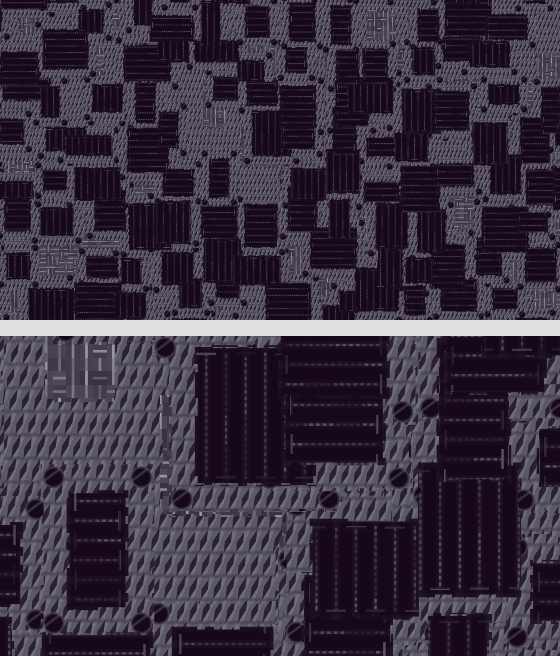
Top: the whole. Bottom: its middle third, enlarged.
A WebGL 1 fragment shader for this pattern:

```glsl
precision highp float;
// Dense machine-like surface: dark ribbed panels scattered over grey coiled mesh.
// Three passes over a jittered grid stack circuit patches, coil frames with
// round bolts, and finally the dark panels with stitched serpentine grooves.
uniform vec2 u_resolution;

const vec3 INK = vec3(0.085, 0.028, 0.105);
const vec3 PLUM = vec3(0.15, 0.10, 0.18);
const vec3 SLATE = vec3(0.24, 0.21, 0.28);
const vec3 GREY = vec3(0.36, 0.345, 0.405);
const vec3 PALE = vec3(0.43, 0.43, 0.48);
const vec3 GLINT = vec3(0.62, 0.62, 0.67);

const float CELL = 0.125;             // grid pitch, in canvas heights
const float PANEL_MIN = 0.030;        // half sizes of panels
const float PANEL_MAX = 0.076;
const float PANEL_CHANCE = 0.84;
const float PATCH_CHANCE = 0.60;
const float FRAME = 0.027;            // width of the coil border
const float BOLT = 0.0112;            // bolt radius
const float RIB = 0.0205;             // spacing of panel grooves
const float RIB_WIDTH = 0.0013;
const float TRACE = 0.0140;           // spacing of circuit traces
const vec2 COIL = vec2(0.0128, 0.0245);

float soft;                           // half a pixel, in canvas heights

float hash(vec2 p) {
  vec3 q = fract(vec3(p.xyx) * 0.1031);
  q += dot(q, q.yzx + 33.33);
  return fract((q.x + q.y) * q.z);
}

// Coverage of the region where distance d is negative
float cover(float d) {
  return 1.0 - smoothstep(-soft, soft, d);
}

float box(vec2 p, vec2 halfSize) {
  vec2 d = abs(p) - halfSize;
  return max(d.x, d.y);
}

// Rows of slanted loops separated by tapered dark slits
vec3 coilColor(vec2 p, float seed) {
  float row = floor(p.y / COIL.y);
  float v = fract(p.y / COIL.y) - 0.5;
  float u = p.x / COIL.x - 0.75 * v + hash(vec2(row + 50.0, seed));
  float wobble = hash(vec2(floor(u) + 90.0, row + seed));
  float slit = abs(fract(u) - 0.5) * COIL.x;
  float taper = 1.0 - (1.7 + 0.7 * wobble) * abs(v + 0.12 * (wobble - 0.5));
  vec3 color = mix(GREY, PALE, smoothstep(0.3, 0.9, fract(u + 0.1)));
  color = mix(color, SLATE, 0.55 * smoothstep(0.36, 0.5, abs(v)));
  return mix(color, PLUM, 0.92 * cover(slit - 0.0033 * taper));
}

// Short bright traces turning at random on a mid grey ground
vec3 circuitColor(vec2 p, float seed) {
  vec2 id = floor(p / TRACE);
  vec2 f = abs(fract(p / TRACE) - 0.5) * TRACE;
  float turn = hash(id + 40.0 + seed);
  float flow = step(0.4, fract(seed * 0.37));
  float line = mix(f.y, f.x, abs(flow - step(0.75, turn)));
  float glow = 0.3 + 0.7 * hash(id + 70.0 + seed);
  vec3 color = mix(PLUM, GREY, 0.35 + 0.4 * hash(id.yx + seed + 20.0));
  return mix(color, GLINT, glow * cover(line - 0.0014));
}

// Dark panel with stitched grooves joined at alternate ends
vec3 panelColor(vec2 p, vec2 halfSize, float seed) {
  if (fract(seed * 0.713) < 0.5) {
    p = p.yx;
    halfSize = halfSize.yx;
  }
  float inset = halfSize.x - 0.009;
  float lane = floor(p.y / RIB);
  float side = mod(lane, 2.0) * 2.0 - 1.0;
  float rib = abs(fract(p.y / RIB) - 0.5) * RIB;
  float groove = max(rib, abs(p.x) - inset);
  groove = min(groove, max(abs(p.x * side - inset), abs(rib) - RIB * 0.5));
  float stitch = smoothstep(-0.5, 0.3, sin(p.x * 900.0 + lane * 2.0));
  float wear = hash(vec2(lane + 60.0, floor(p.x / 0.03) + seed));
  float rim = smoothstep(-0.007, -0.001, box(p, halfSize));
  vec3 color = mix(INK, PLUM, 0.4 * rim + 0.3 * cover(rib - 0.004));
  float strength = (0.3 + 0.7 * stitch) * (0.2 + 0.75 * wear);
  return mix(color, GREY, strength * cover(groove - RIB_WIDTH));
}

// Dark disc with a pale slanted bar and a lit rim
vec3 boltColor(vec2 p) {
  float bar = abs(dot(p, vec2(0.6, -0.8)) + 0.003) - 0.0014;
  vec3 color = mix(INK, SLATE, 0.8 * cover(bar));
  return mix(color, PALE, smoothstep(BOLT * 0.7, BOLT, length(p)) * 0.55);
}

void main() {
  vec2 p = gl_FragCoord.xy / u_resolution.y;
  soft = 0.6 / u_resolution.y;
  vec3 color = coilColor(p, 3.0);
  vec2 home = floor(p / CELL);

  for (int pass = 0; pass < 3; pass++) {
    for (int j = -1; j <= 1; j++) {
      for (int i = -1; i <= 1; i++) {
        vec2 id = home + vec2(float(i), float(j)) + 11.0;
        if (pass == 0) id += 200.0;
        float seed = floor(hash(id + 7.0) * 97.0);
        if (hash(id + 31.0) > (pass == 0 ? PATCH_CHANCE : PANEL_CHANCE)) continue;

        vec2 jitter = vec2(hash(id + 3.7), hash(id.yx + 19.3)) - 0.5;
        vec2 center = (home + vec2(float(i), float(j)) + 0.5 + 0.6 * jitter) * CELL;
        vec2 size = vec2(hash(id + 43.1), hash(id.yx + 57.9));
        vec2 halfSize = mix(vec2(PANEL_MIN), vec2(PANEL_MAX), size);
        vec2 q = p - center;

        // Small notches roughen every outline
        vec2 notch = floor(q / 0.009);
        float ragged = 0.003 * step(0.6, hash(notch + seed + 80.0));
        float d = box(q, halfSize) + ragged;

        if (pass == 0) {
          color = mix(color, circuitColor(q, seed), cover(d));
        } else if (pass == 1) {
          color = mix(color, coilColor(q, seed), cover(d - FRAME));
          vec2 corner = sign(q) * (abs(q) - halfSize - FRAME * 0.5);
          color = mix(color, boltColor(corner), cover(length(corner) - BOLT));
        } else {
          color = mix(color, panelColor(q, halfSize, seed), cover(d));
        }
      }
    }
  }
  gl_FragColor = vec4(color, 1.0);
}
```
